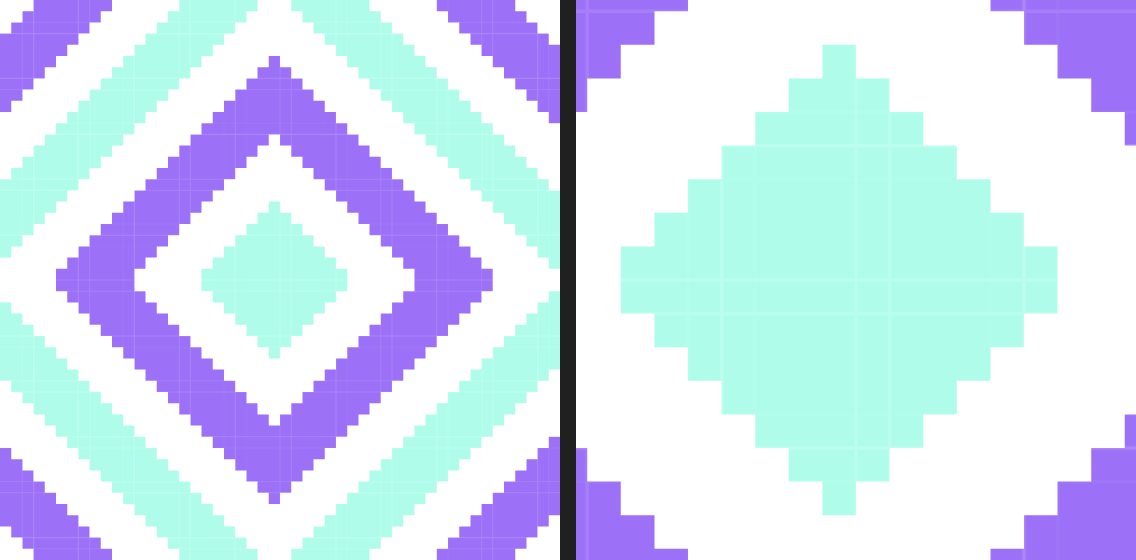
Left, the full canvas; right, a detail of the centre.
A three.js fragment shader for this pattern:

```glsl
#define CELLS 50.0          // stair cells across and down
#define RING_PITCH 13.0     // cells from one ring to the next
#define RING_WIDTH 7.0      // coloured cells in each ring
#define SEAM_WAVES 11.0     // groups of faint seams per side
#define SEAM_HALF 0.05      // half width of a seam, in cells
#define SEAM_STRENGTH 0.15
#define SAMPLES 4           // smoothing samples per axis
#define WHITE vec3(1.0)
#define MINT vec3(0.69, 0.99, 0.92)
#define VIOLET vec3(0.61, 0.44, 0.97)

varying vec2 vUv;

// Concentric stepped diamonds, alternating in colour
vec3 diamondColor(vec2 cell) {
  float ring = abs(cell.x + 1.0) + abs(cell.y + 0.5) - 0.5;
  float band = floor((ring + 0.5) / RING_PITCH);
  float inside = ring - band * RING_PITCH;
  vec3 tint = mod(band, 2.0) < 0.5 ? MINT : VIOLET;
  return inside < RING_WIDTH - 0.5 ? tint : WHITE;
}

// Pale hairlines that come and go along the cell borders
float seamAmount(vec2 grid) {
  vec2 border = floor(grid + 0.5);
  vec2 onLine = step(abs(grid - border), vec2(SEAM_HALF));
  vec2 wave = cos(6.28319 * SEAM_WAVES * (border - 0.5) / CELLS);
  vec2 seam = onLine * max(wave, 0.0);
  return SEAM_STRENGTH * max(seam.x, seam.y);
}

vec3 patternColor(vec2 uv) {
  vec2 grid = (fract(vec2(uv.x, 1.0 - uv.y)) - 0.5) * CELLS;
  return mix(diamondColor(floor(grid)), WHITE, seamAmount(grid));
}

void main() {
  // Average over the pixel footprint to smooth the edges
  vec2 footprint = fwidth(vUv);
  vec3 total = vec3(0.0);
  for (int y = 0; y < SAMPLES; y++) {
    for (int x = 0; x < SAMPLES; x++) {
      vec2 offset = (vec2(float(x), float(y)) + 0.5) / float(SAMPLES) - 0.5;
      total += patternColor(vUv + offset * footprint);
    }
  }
  gl_FragColor = vec4(total / float(SAMPLES * SAMPLES), 1.0);
}
```
